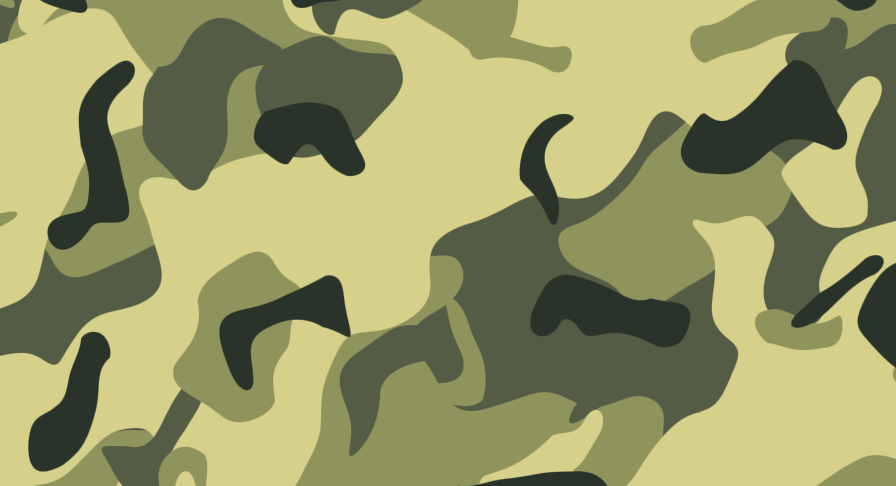
Give the GLSL for this pattern, as a Shadertoy shader.

```glsl
// Woodland camouflage: flat layers of olive, green, cream and near-black.
// Large patches are thresholds of warped gradient noise; the smaller spots
// are bent, tapered capsules scattered over jittered cells.

const vec3 OLIVE = vec3(0.56, 0.58, 0.36);
const vec3 GREEN = vec3(0.33, 0.36, 0.27);
const vec3 CREAM = vec3(0.84, 0.82, 0.54);
const vec3 BLACK = vec3(0.16, 0.20, 0.16);

const float PATCH_FREQ  = 2.1;              // patches per canvas height
const vec2  PATCH_SHAPE = vec2(0.85, 1.15); // stretch along the diagonal
const float PATCH_LEVEL = 0.02;             // higher gives smaller patches
const float PATCH_LOBES = 0.22;             // share of the second octave
const float DIAGONAL    = 0.68;             // main direction in radians
const float ANGLE_RANGE = 1.5;              // spread of spot directions
const float WARP_FREQ   = 4.6;
const float WARP_AMOUNT = 0.15;
const float JITTER      = 0.6;
const float SPOT_LENGTH = 0.20;             // half length, in cells
const float SPOT_RADIUS = 0.11;             // in cells
const float SPOT_BEND   = 4.0;

vec2 hash2(vec2 p) {
    vec3 q = fract(p.xyx * vec3(0.1031, 0.1030, 0.0973));
    q += dot(q, q.yzx + 33.33);
    return fract((q.xx + q.yz) * q.zy);
}

// Turns the direction at the given angle onto the x axis
mat2 alignAxis(float angle) {
    float c = cos(angle), s = sin(angle);
    return mat2(c, -s, s, c);
}

float cornerSlope(vec2 cell, vec2 offset) {
    float angle = 6.2832 * hash2(cell).x;
    return dot(vec2(cos(angle), sin(angle)), offset);
}

float gradientNoise(vec2 p) {
    vec2 i = floor(p), f = fract(p), e = vec2(0.0, 1.0);
    vec2 u = f * f * f * (f * (f * 6.0 - 15.0) + 10.0);
    return mix(mix(cornerSlope(i, f), cornerSlope(i + e.yx, f - e.yx), u.x),
               mix(cornerSlope(i + e, f - e), cornerSlope(i + 1.0, f - 1.0), u.x), u.y);
}

// Pushes points sideways so that outlines grow soft lobes
vec2 warp(vec2 p, float seed) {
    vec2 q = p * WARP_FREQ + seed;
    return p + WARP_AMOUNT * vec2(gradientNoise(q), gradientNoise(q + 37.4));
}

// Large patches: positive inside
float patches(vec2 p, float seed) {
    vec2 q = alignAxis(DIAGONAL) * warp(p, seed) * PATCH_SHAPE * PATCH_FREQ + seed;
    return gradientNoise(q) + PATCH_LOBES * gradientNoise(q * 2.0 + 11.7) - PATCH_LEVEL;
}

// Scattered spots, one per cell: positive inside
float spots(vec2 p, float cellSize, float size, float seed) {
    vec2 q = warp(p, seed) / cellSize + seed;
    vec2 home = floor(q);
    float nearest = 1e3;
    for (int y = -1; y <= 1; y++)
    for (int x = -1; x <= 1; x++) {
        vec2 cell = home + vec2(x, y);
        vec2 place = hash2(cell), form = hash2(cell + 71.0), bow = hash2(cell + 143.0);
        float scale = size * mix(0.7, 1.3, form.x);

        vec2 d = q - cell - 0.5 - JITTER * (place - 0.5);
        d = alignAxis(DIAGONAL + ANGLE_RANGE * (form.y - 0.5)) * d / scale;
        d.y += SPOT_BEND * (bow.x - 0.5) * (d.x * d.x - 0.015);

        // Capsule with a waist and one fuller end
        float t = clamp(d.x / SPOT_LENGTH, -1.0, 1.0);
        float radius = SPOT_RADIUS * (0.85 + 0.25 * t * t) * (1.0 + 0.6 * (bow.y - 0.5) * t);
        float dist = length(d - vec2(t * SPOT_LENGTH, 0.0)) - radius;
        nearest = min(nearest, dist * scale);
    }
    return -nearest;
}

// Edge one pixel wide at any resolution
float coverage(float field) {
    float width = max(0.75 * fwidth(field), 1e-5);
    return smoothstep(-width, width, field);
}

void mainImage(out vec4 fragColor, in vec2 fragCoord) {
    vec2 p = fragCoord / iResolution.y;

    // Large ground patches
    vec3 color = OLIVE;
    color = mix(color, GREEN, coverage(patches(p, 23.3)));
    color = mix(color, CREAM, coverage(patches(p, 58.6)));

    // Small accents, then the dark spots on top
    color = mix(color, GREEN, coverage(spots(p, 0.65, 0.70, 14.2)));
    color = mix(color, OLIVE, coverage(spots(p, 0.55, 0.63, 31.7)));
    color = mix(color, CREAM, coverage(spots(p, 0.80, 0.50, 47.4)));
    color = mix(color, BLACK, coverage(spots(p, 0.46, 1.00, 82.9)));

    fragColor = vec4(color, 1.0);
}
```
